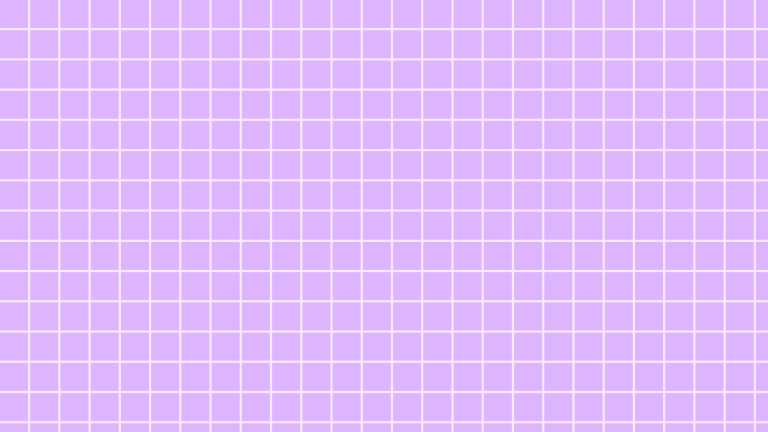
Write a WebGL 2 fragment shader that draws this pattern.

```glsl
#version 300 es
precision highp float;
// Draws a lilac sheet ruled with a square grid of thin, pale lines.

uniform vec2 u_resolution;
out vec4 fragColor;

const vec3 LILAC = vec3(0.868, 0.710, 1.0);
const vec3 PALE_LINE = vec3(0.972, 0.912, 1.0);

// Lengths are fractions of the canvas height.
const float CELL_SIZE = 0.0700;
const float LINE_WIDTH = 0.0051;
const vec2 FIRST_CROSSING = vec2(0.0674, 0.0674); // from the top left corner

// Distance on each axis to the nearest grid line.
vec2 gridDistance(vec2 p, vec2 crossing, float cell) {
    vec2 offset = fract((p - crossing) / cell + 0.5) - 0.5;
    return abs(offset) * cell;
}

// Share of the pixel covered by a line, on each axis.
vec2 lineCoverage(vec2 dist, float width, float pixel) {
    vec2 nearEdge = max(dist - 0.5 * pixel, vec2(-0.5 * width));
    vec2 farEdge = min(dist + 0.5 * pixel, vec2(0.5 * width));
    return clamp((farEdge - nearEdge) / pixel, 0.0, 1.0);
}

// Union of the vertical and horizontal lines.
float gridMask(vec2 p, vec2 crossing, float cell, float width, float pixel) {
    vec2 cover = lineCoverage(gridDistance(p, crossing, cell), width, pixel);
    return 1.0 - (1.0 - cover.x) * (1.0 - cover.y);
}

void main() {
    // Square units, measured rightward and downward from the top left.
    float pixel = 1.0 / u_resolution.y;
    vec2 p = vec2(gl_FragCoord.x, u_resolution.y - gl_FragCoord.y) * pixel;

    float mask = gridMask(p, FIRST_CROSSING, CELL_SIZE, LINE_WIDTH, pixel);
    fragColor = vec4(mix(LILAC, PALE_LINE, mask), 1.0);
}
```
